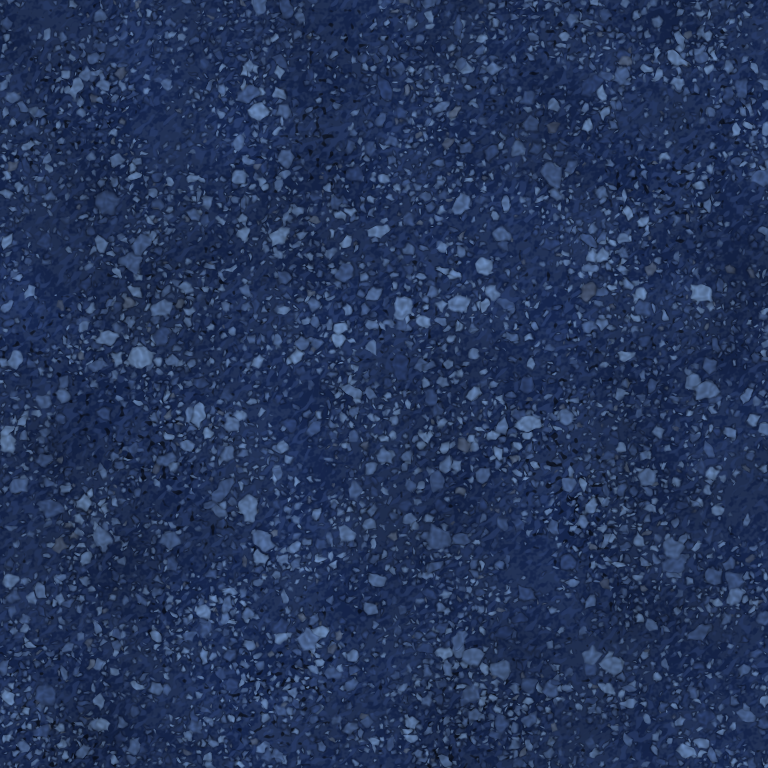
Give the GLSL for this texture, as a Shadertoy shader.

```glsl
// Dark blue terrazzo: pale worn stone chips of many sizes in a grainy navy ground.
#define DEEP vec3(0.08, 0.138, 0.28)
#define BASE vec3(0.13, 0.19, 0.325)
#define MID vec3(0.15, 0.22, 0.385)
#define PALE vec3(0.375, 0.485, 0.65)
#define DUSTY vec3(0.27, 0.31, 0.39)
#define LAYERS 4
#define FINEST_CELLS 118.0
#define LAYER_RATIO 0.6
#define CHIP_SHARE 0.5
#define EDGE 0.0014
#define LEAN 0.7
#define TAU 6.2831853

vec3 hash3(vec2 p) {
    vec3 q = fract(vec3(p.xyx) * vec3(0.1031, 0.1030, 0.0973));
    q += dot(q, q.yxz + 33.33);
    return fract((q.xxy + q.yzz) * q.zyx);
}

// Gradient noise, roughly -0.7 to 0.7
float cornerSlope(vec2 cell, vec2 offset) {
    float angle = TAU * hash3(cell).x;
    return dot(offset, vec2(cos(angle), sin(angle)));
}

float gradientNoise(vec2 p) {
    vec2 i = floor(p), f = fract(p);
    vec2 u = f * f * f * (f * (f * 6.0 - 15.0) + 10.0);
    vec2 e = vec2(0.0, 1.0);
    float low = mix(cornerSlope(i, f), cornerSlope(i + e.yx, f - e.yx), u.x);
    float high = mix(cornerSlope(i + e.xy, f - e.xy), cornerSlope(i + e.yy, f - e.yy), u.x);
    return mix(low, high, u.y);
}

mat2 rotation(float a) {
    return mat2(cos(a), sin(a), -sin(a), cos(a));
}

// Signed distance to an irregular five-sided chip with blunted corners
float chipDistance(vec2 p, float radius, vec2 seed) {
    float d = length(p) - 1.15 * radius;
    for (int k = 0; k < 5; k++) {
        vec3 h = hash3(seed + 17.3 * float(k + 1));
        float a = (float(k) + 0.6 * h.x) * TAU / 5.0;
        d = max(d, dot(p, vec2(cos(a), sin(a))) - radius * mix(0.65, 1.15, h.y));
    }
    return d;
}

// Navy ground with slanted grain and scattered dark pits
vec3 groundColour(vec2 uv) {
    vec2 slanted = rotation(-LEAN) * uv;
    float grain = gradientNoise(slanted * vec2(60.0, 110.0))
                + 0.7 * gradientNoise(uv * 220.0 + 40.0)
                + 0.8 * gradientNoise(uv * 11.0 + 7.0);
    vec3 colour = mix(DEEP, BASE, smoothstep(-0.35, 0.3, grain));
    float tint = gradientNoise(slanted * vec2(75.0, 130.0) + 90.0)
               + 0.4 * gradientNoise(uv * 14.0 + 33.0);
    colour = mix(colour, MID, 0.85 * smoothstep(0.05, 0.35, tint));
    float pit = gradientNoise(uv * 110.0 + 200.0) + 0.5 * gradientNoise(uv * 6.0 + 60.0);
    return colour * (1.0 - 0.55 * smoothstep(0.36, 0.62, pit));
}

// Lays one size of chips over the colour below
vec3 addChips(vec3 colour, vec2 uv, float cells, float layer) {
    vec2 home = floor(uv * cells);
    float share = CHIP_SHARE * (1.0 - 0.5 * step(2.5, layer));
    float speckle = gradientNoise(uv * 150.0 + 15.0);
    for (int y = -1; y <= 1; y++)
    for (int x = -1; x <= 1; x++) {
        vec2 cell = home + vec2(x, y);
        vec2 seed = cell + 211.0 * (layer + 1.0);
        vec3 place = hash3(seed);
        vec3 look = hash3(seed + 71.7);
        vec3 form = hash3(seed + 143.1);
        vec2 spot = cell / cells;
        float crowd = gradientNoise(spot * 8.0 + 3.0) + 0.8 * gradientNoise(spot * 17.0 + 51.0);
        if (place.z > share * (1.0 + 1.3 * crowd)) continue;

        vec2 centre = (cell + 0.5 + 0.6 * (place.xy - 0.5)) / cells;
        vec2 p = rotation(-LEAN - 3.0 * (form.x - 0.5)) * (uv - centre);
        p.y *= mix(1.0, 1.9, form.y);
        float radius = mix(0.2, 0.45, pow(form.z, 1.6)) / cells;
        float d = chipDistance(p, radius, seed);

        // Thin dark seam, then the chip face
        float tone = clamp(pow(look.x, 0.95) + 0.3 * crowd, 0.0, 1.0);
        float seam = smoothstep(3.0 * EDGE, 0.0, d);
        colour *= 1.0 - 0.25 * seam * look.z;
        vec3 face = mix(MID, PALE, tone);
        face = mix(face, DUSTY, 0.7 * step(0.96, look.y));
        face *= 1.0 + 0.3 * speckle;
        face *= 1.0 - 0.15 * smoothstep(-2.5 * EDGE, 0.0, d);
        colour = mix(colour, face, 0.94 * smoothstep(EDGE, -EDGE, d));
    }
    return colour;
}

void mainImage(out vec4 fragColor, in vec2 fragCoord) {
    vec2 uv = fragCoord / iResolution.y;
    // Slight warp wears the chip outlines
    vec2 wear = vec2(gradientNoise(uv * 95.0 + 5.0), gradientNoise(uv * 95.0 + 77.0));
    vec2 worn = uv + 0.0035 * wear;
    vec3 colour = groundColour(uv);
    float cells = FINEST_CELLS;
    for (int i = 0; i < LAYERS; i++) {
        colour = addChips(colour, worn, cells, float(i));
        cells *= LAYER_RATIO;
    }
    // Broad, faint unevenness of light
    colour *= 1.0 + 0.2 * gradientNoise(uv * 4.0 + 11.0) + 0.12 * gradientNoise(uv * 9.0 + 29.0);
    fragColor = vec4(colour, 1.0);
}
```
